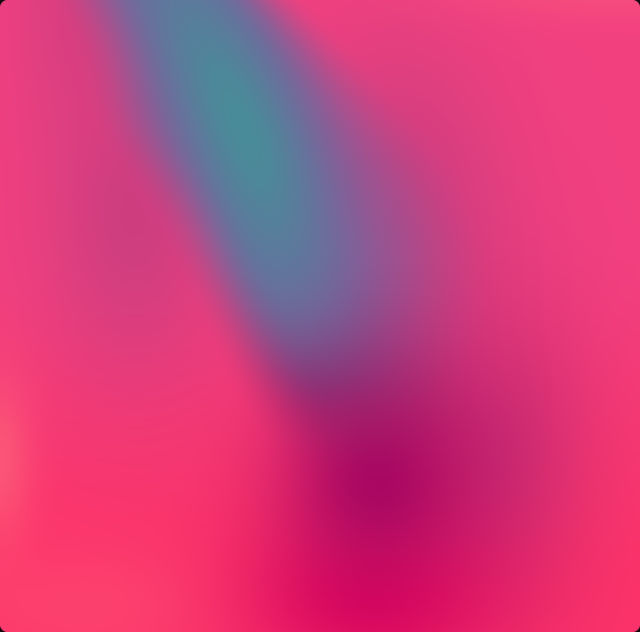
Reproduce this background procedurally as a Shadertoy shader.

```glsl
// Soft pink gradient with a teal and violet plume sinking into a magenta glow.

const vec3 PINK    = vec3(0.95, 0.25, 0.50);
const vec3 RED     = vec3(0.99, 0.20, 0.41);
const vec3 ROSE    = vec3(0.76, 0.24, 0.50);
const vec3 BERRY   = vec3(0.75, 0.16, 0.45);
const vec3 CORAL   = vec3(0.99, 0.38, 0.48);
const vec3 CRIMSON = vec3(0.87, 0.02, 0.37);
const vec3 MAGENTA = vec3(0.65, 0.02, 0.38);
const vec3 PLUM    = vec3(0.55, 0.12, 0.41);
const vec3 VIOLET  = vec3(0.52, 0.36, 0.60);
const vec3 BLUE    = vec3(0.42, 0.42, 0.62);
const vec3 TEAL    = vec3(0.28, 0.55, 0.60);
const vec3 CORNER  = vec3(0.08, 0.04, 0.06);

// Bell curve: one at zero, fading with distance
float bell(float x) {
    return exp(-x * x);
}

// Blend an elliptical glow into a colour
vec3 glow(vec3 base, vec3 tint, vec2 p, vec2 center, vec2 radius, float strength) {
    vec2 d = (p - center) / radius;
    return mix(base, tint, strength * exp(-dot(d, d)));
}

// Smooth step centred on an edge
float softEdge(float x, float edge, float softness) {
    return smoothstep(edge - softness, edge + softness, x);
}

// Pink field with broad warm and dark areas
vec3 backdrop(vec2 p) {
    vec3 col = mix(RED, PINK, smoothstep(0.05, 0.65, p.y));
    col = glow(col, ROSE, p, vec2(0.21, 0.66), vec2(0.14, 0.26), 0.75);
    col = glow(col, ROSE, p, vec2(0.12, 1.00), vec2(0.10, 0.20), 0.50);
    col = glow(col, ROSE, p, vec2(0.62, 0.65), vec2(0.17, 0.28), 0.80);
    col = glow(col, BERRY, p, vec2(0.77, 0.28), vec2(0.15, 0.24), 0.75);
    col = glow(col, CORAL, p, vec2(0.00, 0.27), vec2(0.05, 0.13), 0.70);
    col = glow(col, CORAL, p, vec2(0.15, 0.04), vec2(0.24, 0.10), 0.30);
    col = glow(col, CORAL, p, vec2(0.95, 1.02), vec2(0.25, 0.05), 0.40);
    col = glow(col, CRIMSON, p, vec2(0.58, 0.05), vec2(0.20, 0.13), 0.95);
    return glow(col, MAGENTA, p, vec2(0.59, 0.24), vec2(0.15, 0.16), 0.95);
}

// Slanted plume, violet outside and teal inside
vec3 plume(vec3 base, vec2 p) {
    float t = 1.0 - p.y;

    // Curved left and right borders
    float left = 0.155 + 0.45 * t - 0.025 * bell((t - 0.20) / 0.10);
    float rise = max(1.0 - 2.0 * t, 0.0);
    float right = 0.645 - 0.235 * rise * rise;
    float body = softEdge(p.x, left, 0.075)
               * (1.0 - softEdge(p.x, right, mix(0.075, 0.14, smoothstep(0.0, 0.4, t))));
    body *= 1.0 - smoothstep(0.58, 0.78, t);
    vec3 col = mix(base, mix(VIOLET, PLUM, smoothstep(0.38, 0.70, t)), 0.95 * body);

    // Cool core following a bent axis
    float axis = 0.29 + 0.52 * t - 0.40 * t * t;
    float across = p.x - axis;
    float blue = bell(across / 0.13) * (1.0 - smoothstep(0.38, 0.66, t));
    float teal = bell(across / 0.085) * bell((t - 0.20) / 0.23);
    col = mix(col, BLUE, 0.95 * blue * body);
    return mix(col, TEAL, 0.97 * teal * body);
}

// Signed distance to a rounded box
float roundedBox(vec2 p, vec2 halfSize, float radius) {
    vec2 q = abs(p) - halfSize + radius;
    return length(max(q, 0.0)) + min(max(q.x, q.y), 0.0) - radius;
}

void mainImage(out vec4 fragColor, in vec2 fragCoord) {
    vec2 p = fragCoord / iResolution.xy;
    vec3 col = plume(backdrop(p), p);

    // Rounded frame corners
    vec2 halfSize = 0.5 * iResolution.xy / iResolution.y;
    float d = roundedBox(fragCoord / iResolution.y - halfSize, halfSize, 0.013);
    float pixel = 1.0 / iResolution.y;
    col = mix(col, CORNER, smoothstep(-0.5 * pixel, pixel, d));

    fragColor = vec4(col, 1.0);
}
```
